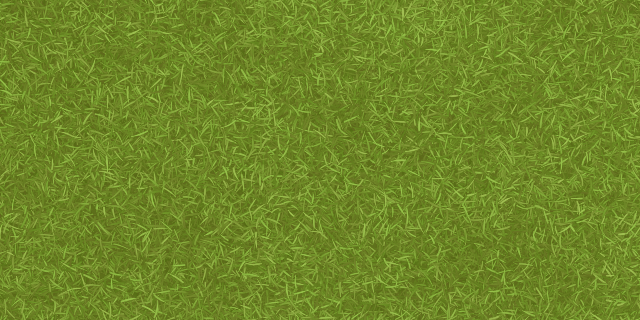
Give the GLSL for this texture, as a WebGL 2 fragment shader.

```glsl
#version 300 es
precision highp float;
// Dense lawn seen from above: short, tangled blades over darker thatch.

uniform vec2 u_resolution;
out vec4 fragColor;

// Lengths are fractions of the canvas height.
const int LAYERS = 14;
const float CELL = 0.032;
const float HALF_LENGTH_MIN = 0.010;
const float HALF_LENGTH_MAX = 0.027;
const float HALF_WIDTH_MIN = 0.0018;
const float HALF_WIDTH_MAX = 0.0031;
const float BEND = 0.16;
const float EDGE_PIXELS = 0.6;
const float SHADOW_SPREAD = 0.003;
const float SHADOW_STRENGTH = 0.20;
const float THATCH_TONE = 0.12;
const float DEEP_TONE = 0.22;
const float TOP_TONE = 0.72;
const float TONE_SPREAD = 0.85;
const float PATCH_SCALE = 2.6;
const float PATCH_STRENGTH = 0.12;
const vec3 DARK = vec3(0.355, 0.415, 0.095);
const vec3 MIDDLE = vec3(0.440, 0.545, 0.157);
const vec3 LIGHT = vec3(0.580, 0.720, 0.280);
const vec3 HUE_SHIFT = vec3(-0.050, 0.012, -0.040);
const float TAU = 6.2831853;

// Integer hash giving three values in 0..1.
vec3 hash3(ivec3 seed) {
    uvec3 v = uvec3(seed + 4096) * 1664525u + 1013904223u;
    v.x += v.y * v.z;
    v.y += v.z * v.x;
    v.z += v.x * v.y;
    v ^= v >> 16u;
    v.x += v.y * v.z;
    v.y += v.z * v.x;
    v.z += v.x * v.y;
    return vec3(v >> 8u) / 16777216.0;
}

float gradientDot(ivec2 corner, vec2 offset) {
    float angle = TAU * hash3(ivec3(corner, 777)).x;
    return dot(vec2(cos(angle), sin(angle)), offset);
}

float gradientNoise(vec2 p) {
    ivec2 i = ivec2(floor(p));
    vec2 f = fract(p);
    vec2 w = f * f * f * (f * (f * 6.0 - 15.0) + 10.0);
    float low = mix(gradientDot(i, f),
                    gradientDot(i + ivec2(1, 0), f - vec2(1.0, 0.0)), w.x);
    float high = mix(gradientDot(i + ivec2(0, 1), f - vec2(0.0, 1.0)),
                     gradientDot(i + ivec2(1, 1), f - vec2(1.0)), w.x);
    return mix(low, high, w.y);
}

// Signed distance to a bent, tapering blade lying along x.
float bladeDistance(vec2 q, float halfLength, float halfWidth, float bend) {
    float along = clamp(q.x / halfLength, -1.0, 1.0);
    q.y -= bend * halfLength * (along * along - 0.4);
    float taper = mix(1.0, 0.35, smoothstep(-0.2, 1.0, along));
    return length(vec2(max(abs(q.x) - halfLength, 0.0), q.y)) - halfWidth * taper;
}

// Paints one layer of blades over surface = (tone, hue).
vec2 paintLayer(vec2 surface, vec2 p, int layer, float edge) {
    float height = float(layer) / float(LAYERS - 1);
    vec2 grid = p / CELL + hash3(ivec3(layer, 31, 57)).xy * 8.0;
    ivec2 home = ivec2(floor(grid));
    for (int y = -1; y <= 1; y++) {
        for (int x = -1; x <= 1; x++) {
            ivec2 cell = home + ivec2(x, y);
            vec3 place = hash3(ivec3(cell, layer));
            vec3 form = hash3(ivec3(cell, layer + 100));
            vec3 paint = hash3(ivec3(cell, layer + 200));

            vec2 q = (grid - vec2(cell) - place.xy) * CELL;
            float angle = TAU * place.z;
            vec2 axis = vec2(cos(angle), sin(angle));
            q = vec2(dot(q, axis), dot(q, vec2(-axis.y, axis.x)));

            float halfLength = mix(HALF_LENGTH_MIN, HALF_LENGTH_MAX, form.x);
            float halfWidth = mix(HALF_WIDTH_MIN, HALF_WIDTH_MAX, form.y);
            float d = bladeDistance(q, halfLength, halfWidth, BEND * (2.0 * form.z - 1.0));

            float shadow = 1.0 - smoothstep(0.0, SHADOW_SPREAD + edge, d);
            surface.x *= 1.0 - SHADOW_STRENGTH * shadow;

            float tone = mix(DEEP_TONE, TOP_TONE, height) + TONE_SPREAD * (paint.x - 0.5);
            tone += 0.10 * clamp(q.x / halfLength, -1.0, 1.0);
            float cover = 1.0 - smoothstep(-edge, edge, d);
            surface = mix(surface, vec2(tone, paint.y - 0.5), cover);
        }
    }
    return surface;
}

void main() {
    vec2 p = gl_FragCoord.xy / u_resolution.y;
    float edge = EDGE_PIXELS / u_resolution.y;

    vec2 surface = vec2(THATCH_TONE, 0.0);
    for (int layer = 0; layer < LAYERS; layer++) {
        surface = paintLayer(surface, p, layer, edge);
    }

    // Broad patches of lighter and darker growth.
    float tone = surface.x + PATCH_STRENGTH * gradientNoise(p * PATCH_SCALE);
    tone += 0.03 * (p.x - 1.0);
    tone = clamp(tone, 0.0, 1.1);

    vec3 color = tone < 0.5 ? mix(DARK, MIDDLE, tone * 2.0)
                            : mix(MIDDLE, LIGHT, tone * 2.0 - 1.0);
    color += HUE_SHIFT * surface.y;
    fragColor = vec4(color, 1.0);
}
```
